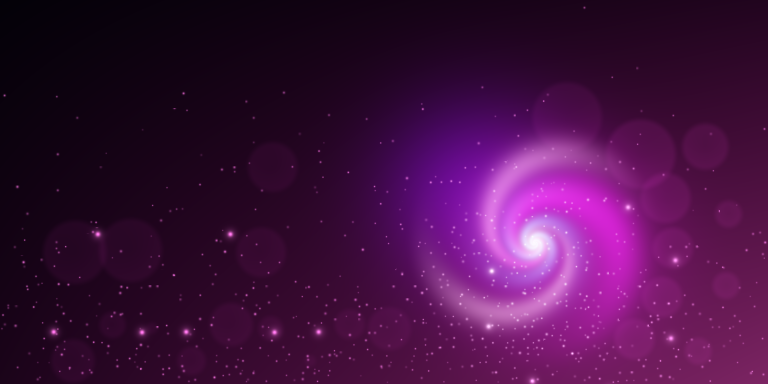
Write a Shadertoy shader that draws this background.

```glsl
// Spiral galaxy glowing in magenta and violet over a dark plum sky with soft discs and star dust.
#define GALAXY_CENTER vec2(1.393, 0.367)
#define SPIRAL_PITCH 0.48
#define CORE_RADIUS 0.045
#define DUST_RADIUS 0.0027
#define SPARK_RADIUS 0.006
#define PALE_PINK vec3(0.62, 0.45, 0.56)
#define MAGENTA vec3(0.74, 0.05, 0.74)
#define VIOLET vec3(0.27, 0.01, 0.56)
#define CORE_BLUE vec3(0.20, 0.48, 0.90)
#define DISC_PINK vec3(0.15, 0.03, 0.13)
#define STAR_PINK vec3(0.95, 0.42, 0.85)

const float TAU = 6.2831853;

vec3 hash3(vec2 p) {
    vec3 q = fract(vec3(p.xyx) * vec3(0.1031, 0.1030, 0.0973));
    q += dot(q, q.yxz + 33.33);
    return fract((q.xxy + q.yzz) * q.zyx);
}

float glow(vec2 offset, float radius) {
    return exp(-dot(offset, offset) / (radius * radius));
}

vec3 screenBlend(vec3 base, vec3 light) {
    return 1.0 - (1.0 - base) * (1.0 - clamp(light, 0.0, 1.0));
}

vec2 polar(float radius, float degreesAngle) {
    float a = radians(degreesAngle);
    return radius * vec2(cos(a), sin(a));
}

// Sky darkens toward the upper left
vec3 sky(vec2 p, float aspect) {
    float u = p.x / aspect, v = 1.0 - p.y;
    float t = 0.19 * v + 0.24 * u + 0.54 * u * v;
    return vec3(0.012, 0.004, 0.03) + vec3(0.49 * t, 0.03 * t + 0.12 * t * t, 0.37 * t);
}

// One logarithmic arm, measured by its wrapped phase
float spiralArm(float phase, float start, float width) {
    float d = mod(phase - start + 0.5 * TAU, TAU) - 0.5 * TAU;
    return exp(-d * d / (width * width));
}

vec3 galaxy(vec3 col, vec2 p) {
    vec2 q = p - GALAXY_CENTER;
    float r = length(q) + 0.0001;
    float phase = atan(q.y, q.x) + log(r) / SPIRAL_PITCH;
    float upper = spiralArm(phase, -1.57, 0.48);
    float lower = spiralArm(phase, 0.95, 0.45);
    float right = spiralArm(phase, 3.25, 0.85);
    float reach = smoothstep(0.34, 0.20, r) * smoothstep(0.02, 0.13, r);

    // Wide halos
    col = screenBlend(col, VIOLET * 0.85 * glow(p - vec2(1.23, 0.50), 0.23));
    col = screenBlend(col, MAGENTA * 0.42 * glow(p - vec2(1.49, 0.33), 0.24));
    col = screenBlend(col, MAGENTA * glow(q, 0.21) * (0.55 + 0.4 * max(upper, right)));

    // Arms, then the blue heart and white core
    col = screenBlend(col, MAGENTA * 0.75 * right * reach);
    col = screenBlend(col, PALE_PINK * 0.85 * max(upper, lower) * reach);
    float swirl = 0.65 + 0.35 * cos(3.0 * phase + 1.2);
    col = screenBlend(col, CORE_BLUE * swirl * glow(q, 0.12));
    return screenBlend(col, vec3(0.95, 0.96, 1.0) * glow(q, CORE_RADIUS));
}

float disc(vec2 p, vec2 center, float radius) {
    float d = length(p - center);
    float edge = 0.006 + 1.5 / iResolution.y;
    return smoothstep(radius + edge, radius - edge, d) * (0.7 + 0.3 * d / radius);
}

// Out-of-focus discs: a zigzag fan at the right, pairs and a row at the left
vec3 discs(vec2 p) {
    float rightSum = 0.5 * disc(p, vec2(1.477, 0.695), 0.09), leftSum = 0.0;
    for (int i = 0; i < 9; i++) {
        float n = float(i), odd = mod(n, 2.0);
        vec2 c = GALAXY_CENTER + polar(0.36 + 0.15 * odd, 40.0 - 10.5 * n);
        float size = mix(0.09, 0.052, min(n / 3.0, 1.0)) - 0.018 * odd;
        rightSum += 0.7 * disc(p, c, size);
    }
    for (int i = 0; i < 4; i++) {
        float m = mod(float(i), 2.0), k = floor(float(i) / 2.0);
        vec2 c = vec2(0.195 + 0.485 * k, 0.343) + m * mix(vec2(0.145, 0.005), vec2(0.03, 0.222), k);
        leftSum += disc(p, c, 0.082 - 0.018 * k);
    }
    for (int i = 0; i < 9; i++) {
        float n = float(i);
        vec2 c = vec2(0.19 + 0.103 * n, 0.12 + 0.06 * sin(2.1 * n - 1.5));
        leftSum += disc(p, c, 0.034 + 0.022 * cos(1.6 * n));
    }
    return DISC_PINK * (rightSum + 0.42 * leftSum);
}

// Cellular dust, denser near the floor and the spiral
float dust(vec2 p, float cells, float density) {
    vec2 cell = floor(p * cells);
    vec3 h = hash3(cell + cells * 3.7);
    vec2 offset = p - (cell + 0.2 + 0.6 * h.xy) / cells;
    float light = 0.25 + 0.75 * fract(h.z * 57.0 + h.x);
    return step(h.z, density) * light * glow(offset, DUST_RADIUS * (0.7 + 0.6 * h.y));
}

// Bright sparks: a wave at the left and an arc around the spiral
float sparks(vec2 p) {
    float sum = 0.0;
    for (int i = 0; i < 7; i++) {
        float n = float(i);
        vec2 wave = vec2(0.14 + 0.115 * n, 0.22 + 0.17 * sin(TAU * n / 3.0 - 0.52));
        vec2 arc = GALAXY_CENTER + polar(0.24 + 0.2 * sin(0.6 * n + 0.1), 21.0 - 28.0 * n);
        sum += glow(p - wave, SPARK_RADIUS) + 0.3 * glow(p - wave, 2.5 * SPARK_RADIUS);
        sum += glow(p - arc, SPARK_RADIUS) + 0.3 * glow(p - arc, 2.5 * SPARK_RADIUS);
    }
    return sum;
}

void mainImage(out vec4 fragColor, in vec2 fragCoord) {
    vec2 p = fragCoord / iResolution.y;
    vec3 col = galaxy(sky(p, iResolution.x / iResolution.y), p);
    col = screenBlend(col, discs(p));

    float nearSpiral = glow(p - GALAXY_CENTER + vec2(0.0, 0.05), 0.25);
    float density = 0.22 * smoothstep(0.45, 0.0, p.y) + 0.05 * smoothstep(0.9, 0.5, p.y) + 0.4 * nearSpiral;
    float stars = dust(p, 22.0, density) + dust(p, 37.0, 0.8 * density) + 0.8 * dust(p, 58.0, 0.5 * density);
    vec3 starColor = mix(STAR_PINK, vec3(1.0, 0.88, 1.0), nearSpiral);
    col = screenBlend(col, starColor * (0.85 * stars + 0.9 * sparks(p)));
    fragColor = vec4(col, 1.0);
}
```
